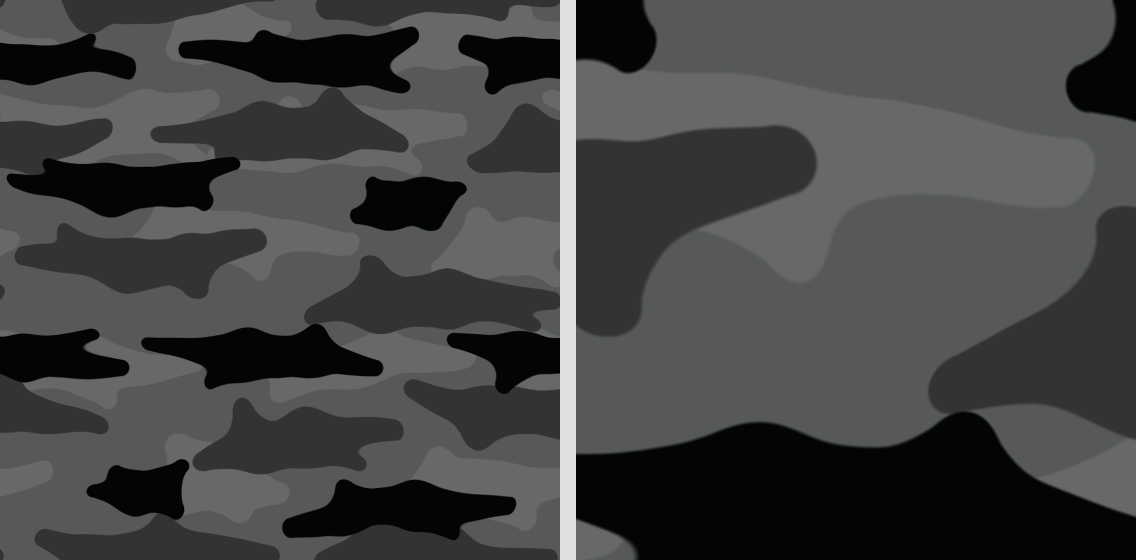
Left: the whole. Right: its middle third, enlarged.
A three.js fragment shader for this pattern:

```glsl
// Draws a grey and black camouflage of long, forked, horizontal patches in three layers.
varying vec2 vUv;

const vec3 BASE_GREY = vec3(0.34, 0.35, 0.35);
const vec3 LIGHT_GREY = vec3(0.40, 0.41, 0.40);
const vec3 DARK_GREY = vec3(0.20, 0.20, 0.20);
const vec3 BLACK = vec3(0.01, 0.02, 0.01);
const float EDGE = 0.0014;

vec2 hash2(vec2 p) {
  vec2 q = vec2(dot(p, vec2(127.1, 311.7)), dot(p, vec2(269.5, 183.3)));
  return fract(sin(q) * 43758.547);
}

// Gradient noise, roughly -0.7 to 0.7
float cornerSlope(vec2 cell, vec2 corner, vec2 f) {
  return dot(hash2(cell + corner) * 2.0 - 1.0, f - corner);
}

float gradientNoise(vec2 p) {
  vec2 i = floor(p);
  vec2 f = fract(p);
  vec2 u = f * f * f * (f * (f * 6.0 - 15.0) + 10.0);
  float low = mix(cornerSlope(i, vec2(0.0, 0.0), f), cornerSlope(i, vec2(1.0, 0.0), f), u.x);
  float high = mix(cornerSlope(i, vec2(0.0, 1.0), f), cornerSlope(i, vec2(1.0, 1.0), f), u.x);
  return mix(low, high, u.y);
}

float smoothMin(float a, float b, float k) {
  float h = max(k - abs(a - b), 0.0) / k;
  return min(a, b) - 0.25 * k * h * h;
}

// Distance to a limb that tapers from radius ra at a to rb at b
float limb(vec2 p, vec2 a, vec2 b, float ra, float rb) {
  vec2 ab = b - a;
  float t = clamp(dot(p - a, ab) / dot(ab, ab), 0.0, 1.0);
  return length(p - a - ab * t) - mix(ra, rb, t);
}

// One patch: a tapered body with a forked end and a side prong
float patchShape(vec2 p, float reach, float girth, vec4 r) {
  vec2 size = vec2(reach, girth);
  vec2 tail = size * vec2(-0.20, 0.05 * (r.x - 0.5));
  vec2 waist = size * vec2(-0.03, 0.0);
  vec2 chest = size * vec2(0.09, 0.03 * (r.y - 0.5));
  vec2 upper = size * vec2(0.17 + 0.04 * r.z, 0.03 + 0.025 * r.w);
  vec2 lower = size * vec2(mix(0.08, 0.19, r.w), -0.046);
  vec2 prong = size * vec2(mix(-0.02, -0.17, r.y), 0.05);
  float k = 0.028;
  float d = limb(p, tail, waist, 0.016 * girth, 0.040 * girth);
  d = smoothMin(d, limb(p, waist, chest, 0.040 * girth, 0.038 * girth), k);
  d = smoothMin(d, limb(p, chest, upper, 0.036 * girth, 0.018 * girth), k);
  d = smoothMin(d, limb(p, chest, lower, 0.030 * girth, 0.018 * girth), k);
  return smoothMin(d, limb(p, waist, prong, 0.026 * girth, 0.014 * girth), k);
}

// Bends outlines so that no two patches share a contour
vec2 warp(vec2 p, float seed) {
  vec2 q = p * vec2(5.0, 6.0) + seed * 17.3;
  vec2 broad = vec2(gradientNoise(q), gradientNoise(q + 41.7));
  float ripple = gradientNoise(p * vec2(9.0, 8.0) + seed * 29.1);
  return p + 0.035 * broad + vec2(0.0, 0.018 * ripple);
}

// Scatters patches on a staggered, wrapping grid; some are short
float patchLayer(vec2 uv, vec2 grid, vec2 offset, float reach, float shortness, float girth, float seed) {
  vec2 p = (warp(uv, seed) - offset) * grid;
  vec2 home = floor(p);
  float d = 1.0;
  for (int y = -1; y <= 1; y++) {
    for (int x = -1; x <= 1; x++) {
      vec2 cell = home + vec2(float(x), float(y));
      vec2 id = mod(cell, grid);
      vec4 r = vec4(hash2(id + seed * 7.1), hash2(id + seed * 3.7 + 53.0));
      vec2 jitter = (hash2(id + seed * 5.3 + 91.0) - 0.5) * vec2(0.16, 0.30);
      vec2 center = cell + 0.5 + jitter;
      center.x += 0.5 * mod(id.y, 2.0);
      vec2 flip = sign(hash2(id + seed * 11.9 + 23.0) - 0.5);
      float isShort = 1.0 - step(0.5, mod(2.0 * id.x + id.y, 4.0));
      float span = reach * mix(1.0, shortness, isShort);
      d = smoothMin(d, patchShape((p - center) / grid * flip, span, girth, r), 0.015);
    }
  }
  return d;
}

vec3 paint(vec3 under, vec3 ink, float d) {
  return mix(ink, under, smoothstep(-EDGE, EDGE, d));
}

void main() {
  float light = patchLayer(vUv, vec2(2.0, 5.0), vec2(0.13, 0.05), 1.05, 0.5, 1.15, 1.0);
  float dark = patchLayer(vUv, vec2(2.0, 4.0), vec2(0.25, 0.125), 1.08, 0.8, 1.07, 2.0);
  float black = patchLayer(vUv, vec2(2.0, 4.0), vec2(0.0, 0.0), 1.0, 0.42, 0.84, 3.0);

  vec3 color = paint(BASE_GREY, LIGHT_GREY, light);
  color = paint(color, DARK_GREY, dark);
  color = paint(color, BLACK, black);
  gl_FragColor = vec4(color, 1.0);
}
```
